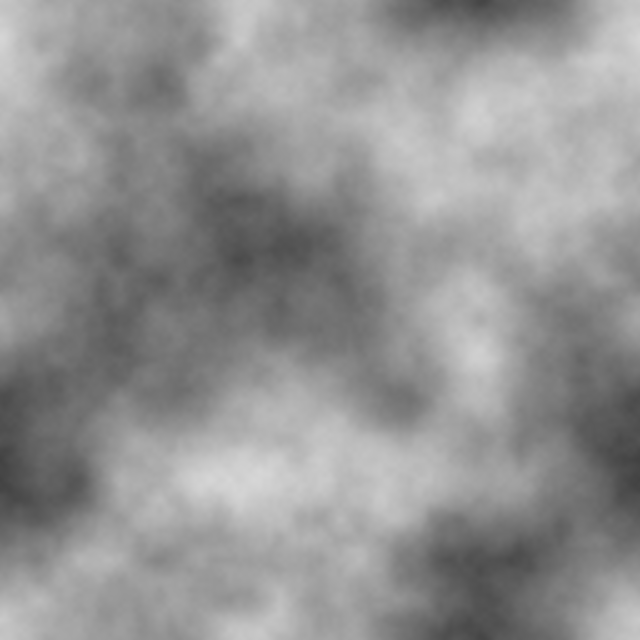
Reproduce this texture procedurally as a WebGL 1 fragment shader.

```glsl
precision highp float;
// Soft grey cloud texture made of layered, tiling value noise.

uniform vec2 u_resolution;

const int OCTAVES = 6;
const float BASE_CELLS = 4.0;   // noise cells across the canvas, first layer
const float GAIN = 0.5;         // strength of each layer relative to the last
const float MEAN_GREY = 0.563;
const float CONTRAST = 0.98;
const float DARKEST = 0.12;
const float LIGHTEST = 0.86;
const vec2 BASE_SHIFT = vec2(3.0, 2.0);    // places the broad light and dark areas
const vec2 LAYER_SEED = vec2(17.0, 43.0);  // separates the finer layers

// Hash without sine, 0 to 1.
float hash(vec2 cell) {
    vec3 p = fract(cell.xyx * 0.1031);
    p += dot(p, p.yzx + 33.33);
    return fract((p.x + p.y) * p.z);
}

// Broad layer: a permutation of the cells, so each grey level occurs once.
float broadValue(vec2 cell) {
    vec2 c = mod(cell + BASE_SHIFT, BASE_CELLS);
    float count = BASE_CELLS * BASE_CELLS;
    float index = c.x + BASE_CELLS * c.y;
    return (mod(index * (2.0 * index + 1.0), count) + 0.5) / count;
}

// Lattice value of a layer, wrapped at the canvas edge.
float latticeValue(vec2 cell, float cells, float layer) {
    if (layer < 0.5) return broadValue(cell);
    return hash(mod(cell, cells) + LAYER_SEED * layer);
}

// Smoothly interpolated lattice values.
float valueNoise(vec2 p, float cells, float layer) {
    vec2 cell = floor(p);
    vec2 f = p - cell;
    vec2 fade = f * f * (3.0 - 2.0 * f);
    float a = latticeValue(cell, cells, layer);
    float b = latticeValue(cell + vec2(1.0, 0.0), cells, layer);
    float c = latticeValue(cell + vec2(0.0, 1.0), cells, layer);
    float d = latticeValue(cell + 1.0, cells, layer);
    return mix(mix(a, b, fade.x), mix(c, d, fade.x), fade.y);
}

// Weighted mean of all layers, 0 to 1.
float cloudDensity(vec2 uv) {
    float sum = 0.0;
    float total = 0.0;
    float amplitude = 1.0;
    float cells = BASE_CELLS;
    for (int i = 0; i < OCTAVES; i++) {
        sum += amplitude * valueNoise(uv * cells, cells, float(i));
        total += amplitude;
        amplitude *= GAIN;
        cells *= 2.0;
    }
    return sum / total;
}

void main() {
    vec2 uv = gl_FragCoord.xy / min(u_resolution.x, u_resolution.y);
    float grey = MEAN_GREY + CONTRAST * (cloudDensity(uv) - 0.5);
    gl_FragColor = vec4(vec3(clamp(grey, DARKEST, LIGHTEST)), 1.0);
}
```
